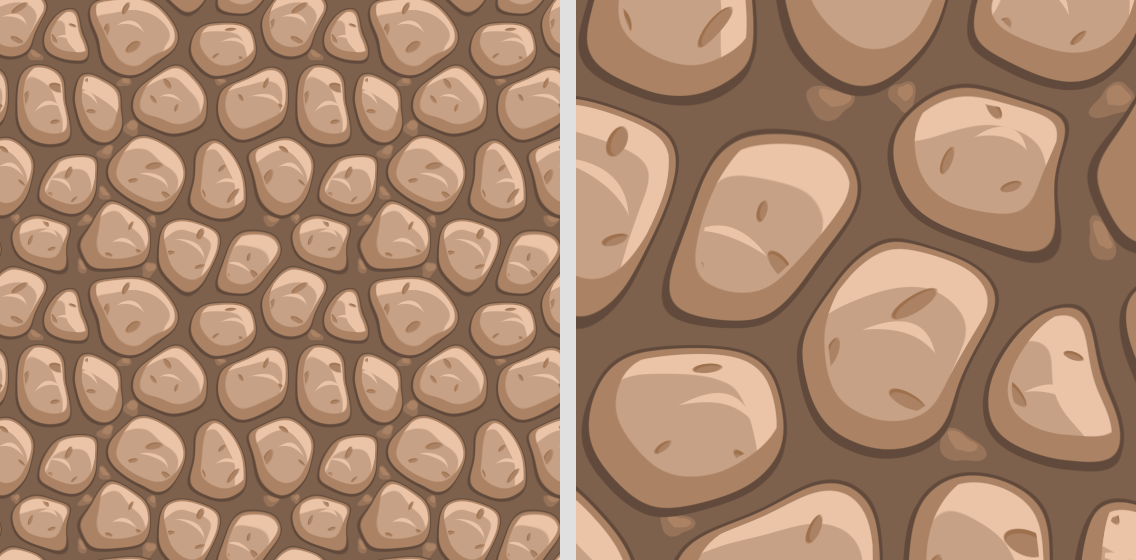
Left, the full canvas; right, a detail of the centre.
Give the GLSL for this texture, as a Shadertoy shader.

```glsl
const float REPEATS = 2.0;   // copies of the pattern per canvas side
const float CELLS = 4.0;     // stone cells per copy, even for the staggered rows
const float GAP = 0.066;     // half width of the mortar joints
const float ROUNDING = 11.0; // lower is rounder

const vec3 MORTAR = vec3(0.49, 0.38, 0.30);
const vec3 OUTLINE = vec3(0.38, 0.29, 0.23);
const vec3 SHADE = vec3(0.67, 0.51, 0.39);
const vec3 FACE = vec3(0.78, 0.63, 0.52);
const vec3 LIGHT = vec3(0.92, 0.77, 0.66);
const vec3 DENT = vec3(0.62, 0.44, 0.30);
const vec3 PEBBLE = vec3(0.59, 0.45, 0.35);

float hash(vec2 p, float seed) {
    return fract(sin(dot(p, vec2(127.1, 311.7)) + seed * 74.7) * 43758.5453);
}

vec2 hash2(vec2 p, float seed) {
    return vec2(hash(p, seed), hash(p, seed + 0.5));
}

// Value noise that wraps after the given whole period
float noise(vec2 p, float period, float seed) {
    vec2 i = floor(p), f = fract(p);
    f = f * f * (3.0 - 2.0 * f);
    vec2 a = mod(i, period), b = mod(i + 1.0, period);
    return mix(mix(hash(a, seed), hash(vec2(b.x, a.y), seed), f.x),
               mix(hash(vec2(a.x, b.y), seed), hash(b, seed), f.x), f.y);
}

vec2 rotate(vec2 p, float angle) {
    float c = cos(angle), s = sin(angle);
    return vec2(c * p.x + s * p.y, c * p.y - s * p.x);
}

// Stone seed: xy is the centre, z the weight
vec3 stoneSeed(vec2 cell) {
    vec2 id = mod(cell, CELLS);
    vec2 centre = cell + 0.5 + 0.6 * (hash2(id, 1.0) - 0.5);
    centre.x += 0.5 * mod(id.y, 2.0);
    return vec3(centre, 0.32 * hash(id, 2.0));
}

float power(vec2 p, vec3 seed) {
    vec2 v = p - seed.xy;
    return dot(v, v) - seed.z;
}

// Cell of the stone that owns the point
vec2 ownerCell(vec2 p) {
    vec2 best = floor(p);
    float least = 1e5;
    for (int k = 0; k < 25; k++) {
        vec2 cell = floor(p) + vec2(k % 5 - 2, k / 5 - 2);
        float d = power(p, stoneSeed(cell));
        if (d < least) { least = d; best = cell; }
    }
    return best;
}

// Rounded depth inside one stone, zero at its edge
float stoneDepth(vec2 p, vec2 cell) {
    vec3 own = stoneSeed(cell);
    float sum = 0.0;
    for (int k = 0; k < 25; k++) {
        if (k == 12) continue;
        vec3 other = stoneSeed(cell + vec2(k % 5 - 2, k / 5 - 2));
        float d = (power(p, other) - power(p, own)) / (2.0 * distance(other.xy, own.xy));
        sum += exp(-ROUNDING * d);
    }
    return -log(sum) / ROUNDING - GAP;
}

float ellipse(vec2 p, vec2 radii) {
    return (1.0 - length(p / radii)) * min(radii.x, radii.y);
}

// Bent stroke with pointed ends
float streak(vec2 p, float halfLength, float halfWidth) {
    float t = p.x / halfLength;
    return halfWidth * (1.0 - t * t) - abs(p.y + 0.07 * t * t);
}

float cover(float d, float blur) {
    return smoothstep(-blur, blur, d);
}

// Pebbles only where the joints are wide
vec3 addPebble(vec3 color, vec2 p, float blur) {
    vec2 grid = floor(p * 3.0), id = mod(grid, CELLS * 3.0);
    vec2 centre = (grid + 0.5 + 0.2 * (hash2(id, 5.0) - 0.5)) / 3.0;
    float room = -stoneDepth(centre, ownerCell(centre));
    if (room < 0.07) return color;
    vec2 q = rotate(p - centre, 6.28 * hash(id, 6.0));
    float radius = min(room * 1.05, 0.13) * (0.87 + 0.13 * cos(3.0 * atan(q.y, q.x)));
    float d = radius - length(q * vec2(0.9, 1.1));
    color = mix(color, PEBBLE, cover(d, blur));
    float lit = min(d - 0.015, radius * 0.7 - length(p - centre - radius * vec2(0.25, 0.4)));
    return mix(color, SHADE, cover(lit, blur));
}

// Dents and a glint on the face of a stone
vec3 addMarks(vec3 color, vec2 p, vec2 cell, float inside, float blur) {
    vec2 id = mod(cell, CELLS);
    vec3 seed = stoneSeed(cell);
    float size = 0.75 + 1.5 * seed.z;
    vec2 q = (p - seed.xy) / size;
    vec2 g = rotate(q - vec2(0.06, 0.08) - 0.12 * (hash2(id, 7.0) - 0.5), hash(id, 8.0) - 0.7);
    color = mix(color, LIGHT, cover(min(streak(g, 0.2, 0.027) * size, inside), blur));
    for (float n = 0.0; n < 3.0; n++) {
        vec2 spot = rotate(vec2(0.27, 0.0), 2.4 + 2.1 * n + hash(id, 10.0 + n));
        vec2 e = rotate(q - spot, 2.4 * hash(id, 14.0 + n) - 1.0);
        vec2 radii = vec2(0.1, 0.042) * mix(0.5, 1.1, hash(id, 18.0 + n));
        float d = min(ellipse(e, radii) * size, inside);
        float hollow = ellipse(e + vec2(-0.01, 0.014), radii) * size;
        color = mix(color, SHADE, cover(d, blur));
        color = mix(color, DENT, cover(min(d, -hollow), blur));
    }
    return color;
}

void mainImage(out vec4 fragColor, in vec2 fragCoord) {
    vec2 p = fragCoord / iResolution.xy * REPEATS * CELLS;
    float blur = 0.8 * REPEATS * CELLS / iResolution.y;
    p += 0.16 * (vec2(noise(p * 2.0, CELLS * 2.0, 20.0), noise(p * 2.0, CELLS * 2.0, 21.0)) - 0.5);

    // Signed depths of the stone and its shifted copies
    vec2 cell = ownerCell(p);
    float wave = noise(p * 3.0, CELLS * 3.0, 22.0) - 0.5;
    float body = stoneDepth(p, cell);
    float shadow = stoneDepth(p + vec2(0.012, 0.025), cell) + 0.018;
    float face = min(body - 0.03, stoneDepth(p - vec2(0.04, 0.075), cell) - 0.06 + 0.06 * wave);
    float lit = min(face, 0.03 + 0.15 * wave - stoneDepth(p + vec2(0.07, 0.14), cell));

    // Layers from the mortar up
    vec3 color = addPebble(MORTAR, p, blur);
    color = mix(color, OUTLINE, cover(max(shadow, body + 0.015), blur));
    color = mix(color, SHADE, cover(body, blur));
    color = mix(color, FACE, cover(face, blur));
    color = mix(color, LIGHT, cover(lit, blur));
    color = addMarks(color, p, cell, face - 0.02, blur);
    fragColor = vec4(color, 1.0);
}
```
